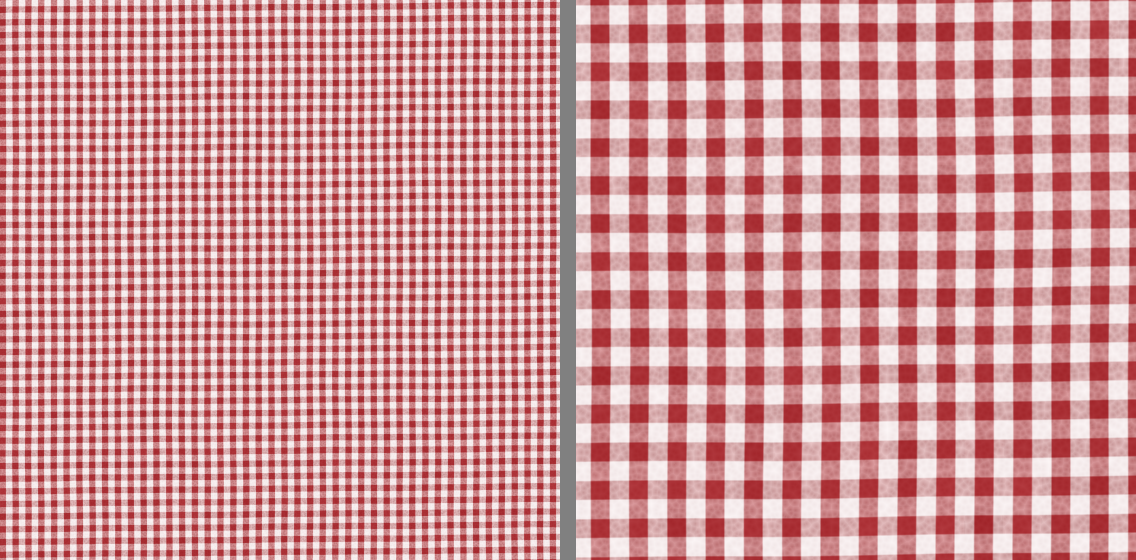
Left, the full canvas; right, a detail of the centre.
Reproduce this pattern procedurally as a three.js fragment shader.

```glsl
// Red and white gingham cloth: dyed warp columns cross dyed weft rows.
// Two soft periodic bands are blended into white, two pinks and deep red,
// then layered sines bend the yarns and cellular noise adds a woven grain.

varying vec2 vUv;

const vec2 REPEATS = vec2(43.76, 44.2);   // checks across and down
const vec2 PHASE = vec2(0.222, 0.777);    // offset from the top left corner
const float ROW_TILT = 0.4;               // rise of a row, in repeats
const float HALF_BAND = 0.245;            // half a dyed band, in repeats
const float GRAIN_CELLS = 270.0;

const vec3 WHITE = vec3(0.965, 0.930, 0.932);
const vec3 WARP_PINK = vec3(0.795, 0.520, 0.530);
const vec3 WEFT_PINK = vec3(0.845, 0.675, 0.680);
const vec3 RED = vec3(0.665, 0.185, 0.205);

vec2 hash2(vec2 p) {
  vec3 q = fract(p.xyx * vec3(0.1031, 0.1030, 0.0973));
  q += dot(q, q.yzx + 33.33);
  return fract((q.xx + q.yz) * q.zy);
}

// Distance to the nearest jittered cell point
float cellular(vec2 p) {
  vec2 cell = floor(p);
  float nearest = 2.0;
  for (int j = -1; j <= 1; j++) {
    for (int i = -1; i <= 1; i++) {
      vec2 corner = cell + vec2(float(i), float(j));
      nearest = min(nearest, distance(p, corner + hash2(corner)));
    }
  }
  return nearest;
}

// Slow yarn drift
float drift(float along, float across) {
  return 0.6 * sin(along * 17.0 + across * 5.0)
       + 0.4 * sin(along * 41.0 - across * 13.0);
}

// Soft dyed band centred on every integer
float band(float t, float halfWidth) {
  float d = abs(fract(t + 0.5) - 0.5);
  float soft = 0.015 + 0.5 * fwidth(t);
  return 1.0 - smoothstep(halfWidth - soft, halfWidth + soft, d);
}

vec3 weave(float warp, float weft) {
  vec3 plainRow = mix(WHITE, WARP_PINK, warp);
  vec3 dyedRow = mix(WEFT_PINK, RED, warp);
  return mix(plainRow, dyedRow, weft);
}

void main() {
  // Position counted in checks, from the top left
  vec2 cloth = vec2(vUv.x, 1.0 - vUv.y);
  vec2 check = cloth * REPEATS - PHASE;
  check.y += ROW_TILT * cloth.x;
  check += 0.025 * vec2(drift(cloth.y, cloth.x), drift(cloth.x, cloth.y));

  float warp = band(check.x, HALF_BAND);
  float weft = band(check.y, HALF_BAND);
  vec3 color = weave(warp, weft);

  // Grain is strongest where dyed and plain yarns mix
  float mixed = abs(warp - weft);
  float grain = cellular(cloth * GRAIN_CELLS) - 0.45;
  color += grain * mix(0.045, 0.15, mixed) * vec3(0.7, 1.0, 1.0);

  // Small change of dye from check to check
  vec2 dye = hash2(floor(check + 0.5) + 7.0) - 0.5;
  color += 0.025 * (dye.x * warp + dye.y * weft);

  gl_FragColor = vec4(clamp(color, 0.0, 1.0), 1.0);
}
```
